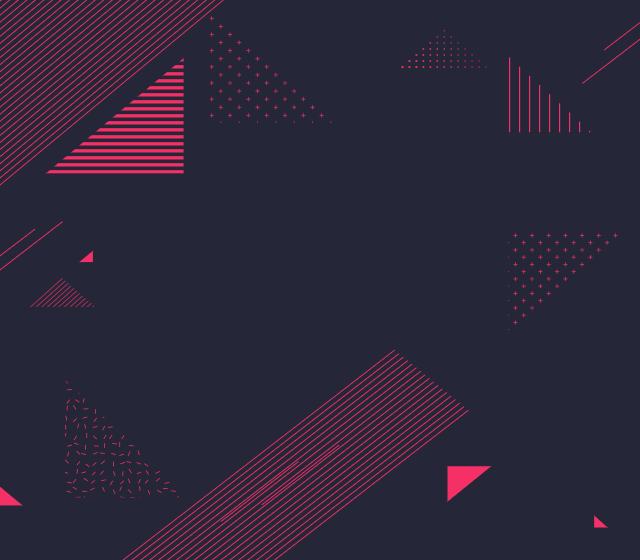
A Shadertoy shader for this background:

```glsl
// Dark backdrop scattered with pink triangles, hatched bands, plus fields, dots and confetti.

// Layout grid: x runs right and y runs down from the top edge.
const float GRID_HEIGHT = 672.0;
const vec3 NAVY = vec3(0.145, 0.149, 0.216);
const vec3 PINK = vec3(0.96, 0.19, 0.40);
const float LINE_WIDTH = 1.1;
const float HAIR_WIDTH = 0.75;
const float HATCH_STEP = 6.54;
const float STRIPE_STEP = 8.4;
const float PLUS_ARM = 2.4;
const float PLUS_LIMIT = 13.0;
const float CONFETTI_CELL = 10.8;
const float CONFETTI_LENGTH = 5.8;

float pixelSize;

float fill(float d) { return clamp(0.5 - d / pixelSize, 0.0, 1.0); }

// Pixel coverage of a strip of the given width, at offset d from its centre.
float strip(float d, float width) {
    return fill(d - 0.5 * width) - fill(d + 0.5 * width);
}

float box(vec2 p, vec2 size) { return strip(p.x, size.x) * strip(p.y, size.y); }

// Offset to the nearest multiple of a step.
float wrap(float x, float period) { return x - period * floor(x / period + 0.5); }

float segment(vec2 p, vec2 a, vec2 b, float width) {
    vec2 along = normalize(b - a);
    vec2 q = p - 0.5 * (a + b);
    return box(vec2(dot(q, along), dot(q, vec2(-along.y, along.x))), vec2(distance(a, b), width));
}

// Right triangle from its square corner and two signed legs.
float triangle(vec2 p, vec2 corner, vec2 legs) {
    vec2 size = abs(legs);
    vec2 q = (p - corner) * sign(legs);
    float slope = (dot(q / size, vec2(1.0)) - 1.0) * size.x * size.y / length(size);
    return fill(max(slope, max(-q.x, -q.y)));
}

// Staggered plus signs, counted away from a square corner.
float plusField(vec2 p, vec2 corner, vec2 stride, vec2 clipCorner) {
    vec2 cell = floor((p - corner) / stride + 0.5);
    vec2 q = p - corner - cell * stride;
    float total = cell.x + cell.y;
    if (min(cell.x, cell.y) < 0.0 || total > PLUS_LIMIT || mod(total, 2.0) < 0.5) return 0.0;
    vec2 arm = vec2(2.0 * PLUS_ARM, 0.9);
    vec2 inner = (p - clipCorner) * sign(stride);
    return max(box(q, arm), box(q, arm.yx)) * fill(-min(inner.x, inner.y));
}

// Pyramid of dots that shrink to the right and upwards.
float dotField(vec2 p) {
    vec2 stride = vec2(8.35, -7.25);
    vec2 q = p - vec2(483.0, 80.5);
    vec2 cell = floor(q / stride + 0.5);
    if (cell.y < 0.0 || cell.x < cell.y || cell.x + cell.y > 12.0) return 0.0;
    float size = max(2.4 - 0.1 * cell.x - 0.08 * cell.y, 0.9);
    return box(q - cell * stride, vec2(size));
}

vec3 hash(vec2 cell) {
    vec3 h = fract(cell.xyx * vec3(0.1031, 0.1030, 0.0973));
    h += dot(h, h.yxz + 33.33);
    return fract((h.xxy + h.yzz) * h.zyx);
}

float confetti(vec2 p) {
    float ink = 0.0;
    vec2 home = floor(p / CONFETTI_CELL);
    for (int i = 0; i < 9; i++) {
        vec2 cell = home + vec2(i % 3 - 1, i / 3 - 1);
        vec3 rnd = hash(cell);
        vec2 centre = (cell + 0.25 + 0.5 * rnd.xy) * CONFETTI_CELL;
        float angle = 6.2832 * rnd.z;
        vec2 reach = 0.5 * CONFETTI_LENGTH * vec2(cos(angle), sin(angle));
        ink = max(ink, segment(p, centre - reach, centre + reach, 0.9));
    }
    return ink * triangle(p, vec2(78.0, 597.0), vec2(150.0, -141.0));
}

// Parallel lines starting at a point, with a frame of (along, across).
float hatch(vec2 frame, float period, float width) {
    return strip(wrap(frame.y, period), width);
}

vec2 lineFrame(vec2 p, vec2 start, vec2 direction) {
    vec2 along = normalize(direction);
    return vec2(dot(p - start, along), dot(p - start, vec2(-along.y, along.x)));
}

float hatchedShapes(vec2 p) {
    // Corner block, then the long band with a slanted end
    vec2 f = lineFrame(p, vec2(0.0, 222.0), vec2(268.0, -222.0));
    float ink = hatch(f, HATCH_STEP, LINE_WIDTH) * fill(f.y - 1.0);
    f = lineFrame(p, vec2(473.7, 420.0), vec2(326.0, -252.0));
    float cap = dot(p - vec2(473.7, 420.0), normalize(vec2(72.0, -88.3)));
    ink = max(ink, hatch(f, HATCH_STEP, LINE_WIDTH) * fill(cap) * fill(-f.y - 1.0) * fill(f.y - 17.4 * HATCH_STEP));
    // Small peak
    f = lineFrame(p, vec2(37.0, 368.0), vec2(38.0, -34.0));
    float rightSide = dot(p - vec2(75.0, 334.0), normalize(vec2(34.0, -39.0)));
    float peak = fill(rightSide) * fill(p.y - 368.3) * fill(-f.y - 1.0);
    return max(ink, hatch(f, 4.53, HAIR_WIDTH) * peak);
}

float solidShapes(vec2 p) {
    float ink = triangle(p, vec2(111.5, 314.5), vec2(-16.5, -13.5));
    ink = max(ink, triangle(p, vec2(537.0, 559.5), vec2(52.5, 42.5)));
    ink = max(ink, triangle(p, vec2(-1.0, 606.5), vec2(28.0, -23.3)));
    ink = max(ink, triangle(p, vec2(713.0, 633.0), vec2(16.0, -14.5)));
    float stripes = strip(wrap(p.y - 206.2, STRIPE_STEP), 4.0);
    ink = max(ink, stripes * triangle(p, vec2(220.3, 208.3), vec2(-165.5, -138.5)));
    // Upright bars, each shorter than the last
    float bar = clamp(floor((p.x - 611.5) / 12.0 + 0.5), 0.0, 8.0);
    float top = 69.0 + 11.0 * bar;
    return max(ink, box(p - vec2(611.5 + 12.0 * bar, 0.5 * (top + 158.7)), vec2(1.4, 158.7 - top)));
}

float looseLines(vec2 p) {
    float ink = segment(p, vec2(725.0, 60.0), vec2(772.0, 24.0), LINE_WIDTH);
    ink = max(ink, segment(p, vec2(699.0, 100.0), vec2(772.0, 44.0), LINE_WIDTH));
    ink = max(ink, segment(p, vec2(-4.0, 310.0), vec2(42.0, 275.0), LINE_WIDTH));
    ink = max(ink, segment(p, vec2(-4.0, 327.0), vec2(75.0, 266.0), LINE_WIDTH));
    ink = max(ink, segment(p, vec2(265.0, 626.0), vec2(358.0, 554.0), LINE_WIDTH));
    return max(ink, segment(p, vec2(314.0, 606.0), vec2(407.0, 534.0), LINE_WIDTH));
}

void mainImage(out vec4 fragColor, in vec2 fragCoord) {
    pixelSize = GRID_HEIGHT / iResolution.y;
    vec2 p = vec2(fragCoord.x, iResolution.y - fragCoord.y) * pixelSize;
    float ink = max(hatchedShapes(p), max(solidShapes(p), looseLines(p)));
    ink = max(ink, plusField(p, vec2(254.0, 148.1), vec2(11.0, -9.7), vec2(252.0, 147.5)));
    ink = max(ink, plusField(p, vec2(608.5, 282.5), vec2(10.0, 8.7), vec2(609.8, 279.0)));
    ink = max(ink, max(dotField(p), confetti(p)));
    fragColor = vec4(mix(NAVY, PINK, ink), 1.0);
}
```
